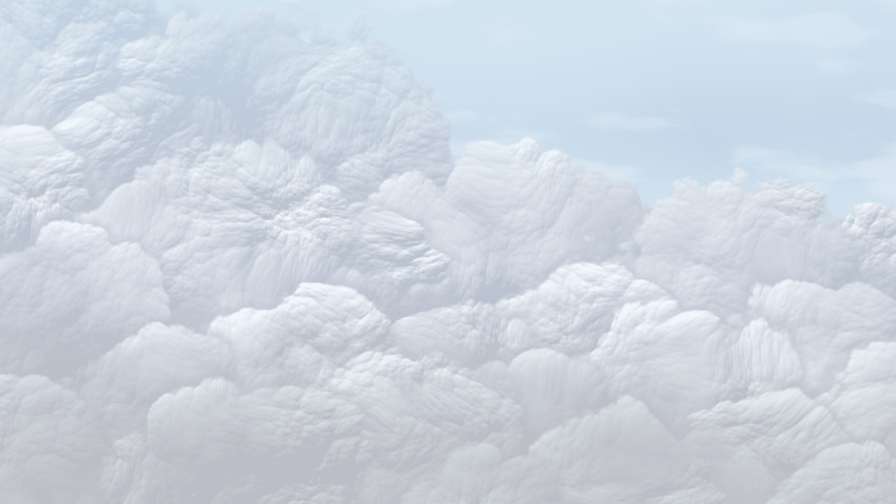
Write a WebGL 2 fragment shader that draws this texture.

```glsl
#version 300 es
precision highp float;
// Pale cumulus banks seen from above, fading into blue sky and grey haze.
#define MOUNDS 26
#define OCTAVES 5
#define PUFF_SCALE 6.0
#define RELIEF 7.0
#define LIGHT_STEP 0.0048
#define EDGE_SOFTNESS 0.035
#define LIGHT_DIR vec2(-0.42, 0.91)
#define SKY_PALE vec3(0.825, 0.895, 0.943)
#define SKY_DEEP vec3(0.765, 0.838, 0.908)
#define SHADE_COOL vec3(0.735, 0.765, 0.82)
#define HAZE_GREY vec3(0.735, 0.745, 0.775)
#define SUNLIT vec3(0.925, 0.95, 0.972)

uniform vec2 u_resolution;
out vec4 fragColor;

float hash(vec2 p) {
    return fract(sin(dot(p, vec2(127.1, 311.7))) * 43758.545);
}

float noise(vec2 p) {
    vec2 i = floor(p), f = fract(p);
    f = f * f * (3.0 - 2.0 * f);
    return mix(mix(hash(i), hash(i + vec2(1, 0)), f.x),
               mix(hash(i + vec2(0, 1)), hash(i + vec2(1, 1)), f.x), f.y);
}

float fbm(vec2 p) {
    float sum = 0.0, amp = 0.5;
    for (int i = 0; i < 5; i++) {
        sum += amp * noise(p);
        p = mat2(1.6, 1.2, -1.2, 1.6) * p + 7.3;
        amp *= 0.5;
    }
    return sum;
}

// Height of the tallest round puff among the neighbouring cells.
float puffs(vec2 p) {
    vec2 cell = floor(p), f = fract(p);
    float height = 0.0;
    for (int y = -1; y <= 1; y++)
    for (int x = -1; x <= 1; x++) {
        vec2 o = vec2(x, y);
        float a = hash(cell + o), b = hash(cell + o + 53.7);
        vec2 d = o + vec2(a, b) - f;
        height = max(height, 1.0 - dot(d, d) / mix(0.5, 1.0, fract(a * 7.0 + b)));
    }
    return height;
}

// Small puffs stacked on large ones.
float billow(vec2 p) {
    p *= PUFF_SCALE;
    p += 0.5 * vec2(noise(p * 1.3), noise(p * 1.3 + 19.0));
    float sum = 0.0, amp = 0.52;
    for (int i = 0; i < OCTAVES; i++) {
        sum += amp * puffs(p);
        p = mat2(1.62, 1.22, -1.22, 1.62) * p + 3.7;
        amp *= 0.48;
    }
    return sum;
}

// Brightness from slope towards the light and from depth of the creases.
float relief(vec2 p, float height) {
    float crisp = mix(0.45, 1.25, smoothstep(0.25, 0.7, noise(p * 4.5)));
    float slope = height - billow(p + LIGHT_DIR * LIGHT_STEP);
    return crisp * RELIEF * slope + 0.55 * (height - 0.62);
}

float skyline(float x) {
    return mix(0.87, 0.47, smoothstep(0.2, 1.15, x));
}

vec3 sky(vec2 p) {
    float band = exp(-pow((p.y - 0.74) / 0.15, 2.0));
    float drift = fbm(p * vec2(2.0, 4.0) + 2.0);
    vec3 col = mix(SKY_PALE, SKY_DEEP, clamp(0.75 * band + 1.2 * (drift - 0.48), 0.0, 1.0));
    float wisp = smoothstep(0.47, 0.7, fbm(p * vec2(6.0, 17.0) + 4.0));
    return mix(col, SUNLIT, 0.4 * wisp);
}

vec3 cloud(vec2 p, float tone) {
    vec3 shade = mix(HAZE_GREY, SHADE_COOL, smoothstep(0.1, 0.5, p.y));
    shade = mix(shade, SKY_DEEP, 0.7 * smoothstep(0.55, 1.0, p.y));
    return mix(shade, SUNLIT, clamp(tone, 0.0, 1.1));
}

void main() {
    vec2 p = gl_FragCoord.xy / u_resolution.y;
    vec3 col = sky(p);

    // Broad patches of sunlight
    vec2 g = (p - vec2(0.68, 0.55)) / vec2(0.5, 0.27);
    vec2 k = (p - vec2(1.67, 0.24)) / vec2(0.15, 0.11);
    float sun = 0.13 + 0.36 * exp(-dot(g, g)) + 0.45 * exp(-dot(k, k));
    sun += 0.95 * (fbm(p * 2.6 + 11.0) - 0.48);

    // Continuous bank behind the mounds
    float h = billow(p);
    float bank = skyline(p.x) + 0.1 + 0.2 * (h - 0.6) - p.y;
    float banked = smoothstep(-0.02, 0.06, bank);
    col = mix(col, cloud(p, sun + relief(p, h)), banked);

    // Mounds from back to front
    for (int i = 0; i < MOUNDS; i++) {
        float n = float(i), depth = n / float(MOUNDS - 1);
        float x = fract(n * 0.618 + 0.08) * 1.95 - 0.08;
        float size = hash(vec2(n, 4.2));
        float r = mix(0.13, 0.3, size * size);
        vec2 q = (p - vec2(x, mix(skyline(x), -0.04, depth))) / (r * vec2(1.2, 1.0));
        if (dot(q, q) > 2.2) continue;
        vec2 s = p + n * vec2(1.73, 2.41);
        h = billow(s);
        float d = length(q) - 0.6 * (h - 0.6);
        float facing = dot(q, LIGHT_DIR);
        float fade = smoothstep(-0.9, 0.0, q.y);

        // Shadowed gap behind the lit crest
        float gap = (1.0 - smoothstep(1.0, 1.2, d)) * fade * banked;
        col = mix(col, cloud(p, 0.0), 0.45 * gap);

        float cover = fade * (1.0 - smoothstep(1.0 - EDGE_SOFTNESS, 1.0 + EDGE_SOFTNESS, d));
        float rim = smoothstep(0.6, 1.0, d) * max(facing, 0.0);
        float tone = sun + relief(s, h) + 0.24 * facing + 0.24 * rim;
        tone += 0.24 * (hash(vec2(n, 9.1)) - 0.5);
        col = mix(col, cloud(p, tone), cover);
    }

    // Thin blue veil above, grey haze below
    float veil = smoothstep(0.6, 1.0, p.y) * mix(0.1, 0.35, smoothstep(0.2, 1.0, p.x));
    col = mix(col, SKY_PALE, veil);
    float haze = 0.52 * (1.0 - smoothstep(0.0, 0.42, p.y));
    col = mix(col, HAZE_GREY, haze);
    fragColor = vec4(col, 1.0);
}
```
